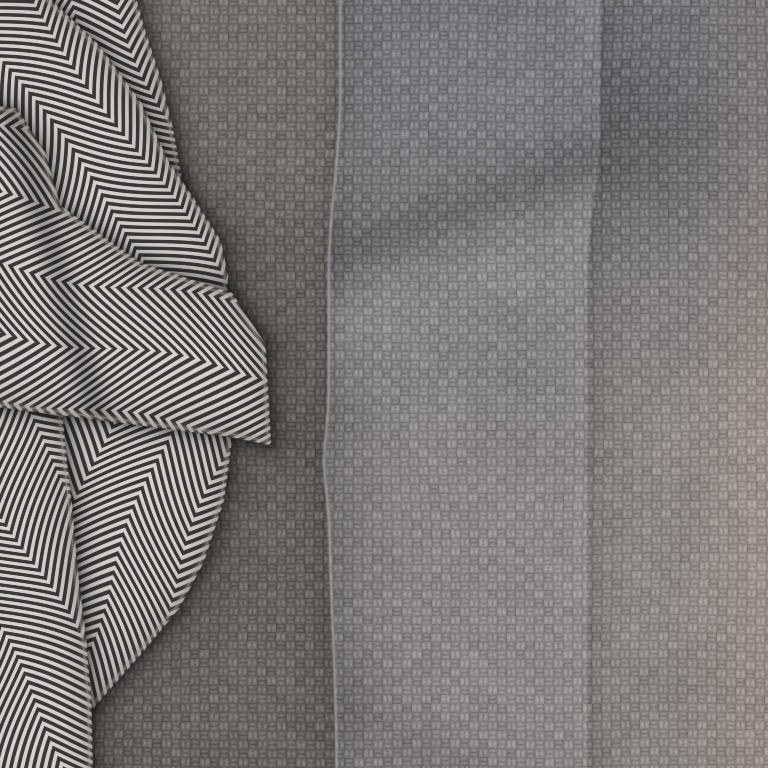
Give the GLSL for this texture, as a Shadertoy shader.

```glsl
// Draws a striped herringbone cloth draped over folded grey basket-weave fabric.

float hash(vec2 p) {
    return fract(sin(dot(p, vec2(127.1, 311.7))) * 43758.5);
}

float noise(vec2 p) {
    vec2 i = floor(p), f = fract(p);
    f = f * f * (3.0 - 2.0 * f);
    return mix(mix(hash(i), hash(i + vec2(1, 0)), f.x),
               mix(hash(i + vec2(0, 1)), hash(i + vec2(1, 1)), f.x), f.y);
}

float polygon(vec2 p, vec2 v[10]) {
    float d = dot(p - v[0], p - v[0]), side = 1.0;
    for (int i = 0, j = 9; i < 10; j = i, i++) {
        vec2 e = v[j] - v[i], w = p - v[i];
        vec2 b = w - e * clamp(dot(w, e) / dot(e, e), 0.0, 1.0);
        d = min(d, dot(b, b));
        bvec3 c = bvec3(p.y >= v[i].y, p.y < v[j].y, e.x * w.y > e.y * w.x);
        if (all(c) || all(not(c))) side = -side;
    }
    return side * sqrt(d) - 0.004;
}

// Soft bell around a line through a, along direction angle
float crease(vec2 p, vec2 a, float angle, float width) {
    float d = dot(p - a, vec2(-sin(angle), cos(angle))) / width;
    return exp(-d * d);
}

// Zigzag stripes whose spines run along the given angle
vec3 herringbone(vec2 p, vec2 spine, float angle, float width, float slope) {
    p += 0.008 * vec2(sin(p.y * 21.0), sin(p.x * 19.0 + p.y * 8.0));
    float c = cos(angle), s = sin(angle);
    vec2 r = mat2(c, -s, s, c) * (p - spine);
    float zig = abs(fract(r.y / (2.0 * width) + 0.5) - 0.5) * 2.0 * width;
    float phase = (r.x + slope * zig) / (0.0092 * sqrt(1.0 + slope * slope));
    float soft = 0.6 / (0.0092 * iResolution.y);
    float stripe = smoothstep(-soft, soft, abs(fract(phase) - 0.5) - 0.25);
    return mix(vec3(0.23, 0.22, 0.22), vec3(0.84, 0.825, 0.81), stripe);
}

// Lays one fold on the colour below, with contact shadow and rounded rim
void drape(inout vec3 col, float d, vec3 cloth) {
    col *= 1.0 - 0.45 * exp(-max(d, 0.0) * 90.0);
    float rim = exp(-abs(d + 0.004) * 420.0);
    cloth *= 1.0 - 0.22 * exp(min(d, 0.0) * 55.0);
    cloth = mix(cloth, vec3(0.66, 0.63, 0.60), 0.65 * rim);
    float px = 1.0 / iResolution.y;
    col = mix(col, cloth, 1.0 - smoothstep(-px, px, d));
}

// Checkered pairs of threads, returned as a brightness offset
float basketWeave(vec2 p) {
    p += 0.006 * vec2(noise(p * 7.0), noise(p * 7.0 + 9.0));
    vec2 g = p / vec2(0.0125, 0.0115), cell = floor(g), f = fract(g);
    bool upright = mod(cell.x + cell.y, 2.0) > 0.5;
    vec2 t = upright ? f : f.yx;
    float thread = abs(sin(6.2832 * t.x));
    float arch = sin(3.1416 * t.y);
    return 0.12 * (thread * arch - 0.40) + (upright ? 0.018 : -0.018)
         + 0.045 * (hash(cell) - 0.5) + 0.05 * (noise(p * 420.0) - 0.5);
}

vec3 foldedFabric(vec2 p) {
    float hem = 0.427 + 0.015 * (1.0 - smoothstep(0.12, 0.36, p.y))
              - 0.006 * crease(p, vec2(0, 0.6), 0.0, 0.05)
              + 0.010 * smoothstep(0.62, 1.0, p.y);
    float ridge = 0.765 + 0.017 * (1.0 - smoothstep(0.16, 0.36, p.y));
    float a = p.x - hem, b = p.x - ridge, px = 1.0 / iResolution.y;

    // Back panel, middle panel, right panel
    vec3 back = mix(vec3(0.46, 0.445, 0.435), vec3(0.41, 0.395, 0.385), smoothstep(0.0, 0.5, p.y));
    back *= 1.0 - 0.18 * exp(min(a, 0.0) * 50.0);
    vec3 middle = mix(vec3(0.475, 0.475, 0.49), vec3(0.535, 0.52, 0.52), smoothstep(0.1, 0.65, p.y));
    middle *= 1.0 - 0.17 * exp(-max(a, 0.0) * 28.0);
    middle += 0.035 * exp(-abs(b) * 35.0);
    middle -= 0.065 * crease(p, vec2(0.6, 0.27), -0.35, 0.045);
    middle += 0.035 * crease(p, vec2(0.6, 0.37), -0.30, 0.06);
    middle -= 0.04 * crease(p, vec2(0.47, 0.93), 0.55, 0.05);
    vec3 right = mix(vec3(0.455, 0.455, 0.47), vec3(0.55, 0.525, 0.515), smoothstep(0.1, 0.6, p.y));
    right += vec3(0.05, 0.03, 0.015) * smoothstep(0.88, 1.0, p.x);
    right -= 0.05 * exp(-dot(p - vec2(0.84, 0.18), p - vec2(0.84, 0.18)) * 90.0);
    right *= 1.0 - 0.16 * exp(-max(b, 0.0) * 40.0);

    vec3 col = mix(back, middle, smoothstep(-px, px, a));
    col = mix(col, right, smoothstep(-0.003, 0.003, b));
    col += 0.03 * (noise(p * 9.0) - 0.5) + basketWeave(p);
    // Thin lit hem
    return mix(col, vec3(0.63, 0.62, 0.62), 0.75 * exp(-pow((a - 0.001) / 0.0022, 2.0)));
}

void mainImage(out vec4 fragColor, in vec2 fragCoord) {
    vec2 p = fragCoord / iResolution.xy;
    p.y = 1.0 - p.y; // measured down from the top edge

    float strip = polygon(p, vec2[10](vec2(0.03, -0.05), vec2(0.16, -0.05), vec2(0.185, 0.04), vec2(0.206, 0.104), vec2(0.222, 0.17),
        vec2(0.235, 0.245), vec2(0.21, 0.25), vec2(0.16, 0.17), vec2(0.10, 0.10), vec2(0.04, 0.02)));
    float upper = polygon(p, vec2[10](vec2(-0.05, -0.05), vec2(0.05, -0.01), vec2(0.125, 0.06), vec2(0.18, 0.135), vec2(0.215, 0.21),
        vec2(0.25, 0.262), vec2(0.284, 0.315), vec2(0.293, 0.36), vec2(0.29, 0.41), vec2(-0.05, 0.42)));
    float middle = polygon(p, vec2[10](vec2(-0.05, 0.135), vec2(0.02, 0.145), vec2(0.055, 0.20), vec2(0.075, 0.27), vec2(0.18, 0.345),
        vec2(0.30, 0.385), vec2(0.342, 0.45), vec2(0.349, 0.575), vec2(0.30, 0.565), vec2(-0.05, 0.52)));
    float fan = polygon(p, vec2[10](vec2(0.07, 0.50), vec2(0.20, 0.52), vec2(0.30, 0.56), vec2(0.288, 0.65), vec2(0.262, 0.73),
        vec2(0.23, 0.79), vec2(0.18, 0.85), vec2(0.118, 0.92), vec2(0.10, 0.78), vec2(0.085, 0.65)));
    float tail = polygon(p, vec2[10](vec2(-0.05, 0.50), vec2(0.075, 0.50), vec2(0.08, 0.57), vec2(0.09, 0.66), vec2(0.098, 0.75),
        vec2(0.108, 0.83), vec2(0.115, 0.91), vec2(0.118, 1.05), vec2(0.0, 1.06), vec2(-0.05, 1.05)));

    // Cast shadow, then the folds from back to front
    vec3 col = foldedFabric(p);
    float cover = min(min(strip, upper), min(min(middle, fan), tail));
    col *= 1.0 - 0.18 * exp(-max(cover, 0.0) * 28.0);
    drape(col, strip, herringbone(p, vec2(0.15, 0.0), 1.15, 0.055, 0.9));
    drape(col, fan, herringbone(p, vec2(0.16, 0.72), -1.2, 0.075, 1.0));
    drape(col, tail, herringbone(p, vec2(0.0, 0.65), 1.08, 0.085, 1.0));
    drape(col, upper, herringbone(p, vec2(0.13, 0.13), 0.95, 0.07, 1.0));
    vec3 band = herringbone(p, vec2(0.0, 0.43), 0.17, 0.085, 1.2);
    band *= 1.0 - 0.25 * crease(p, vec2(0.06, 0.30), 1.3, 0.02);
    drape(col, middle, band);
    fragColor = vec4(clamp(col, 0.0, 1.0), 1.0);
}
```
